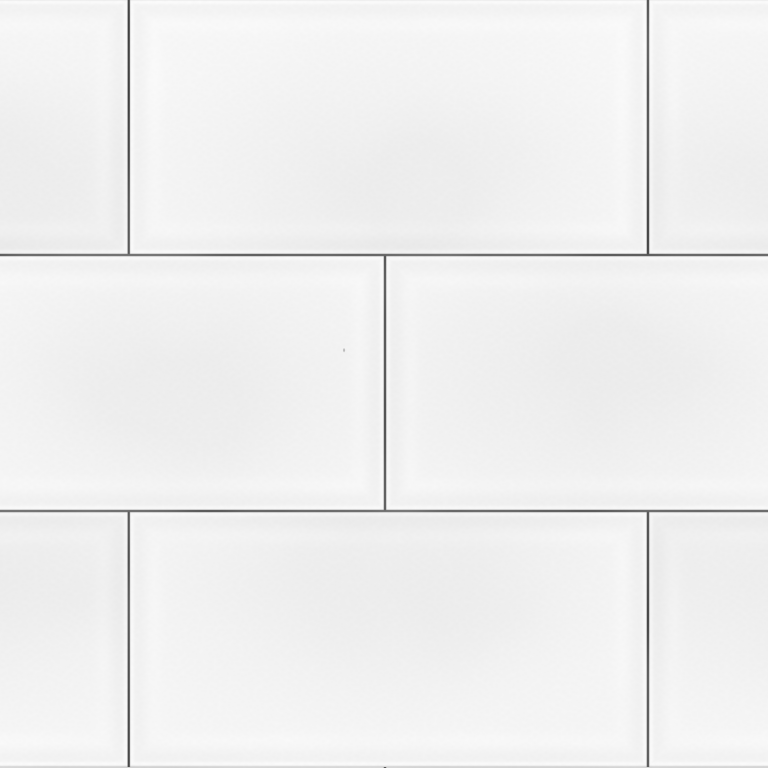
This pattern is drawn by a WebGL 2 fragment shader. Its source:

```glsl
#version 300 es
precision highp float;
// Glazed white wall tiles in running bond: three courses with thin dark joints.
// Each tile gets a soft grey pool, a pressed rim and fine glaze grain;
// joint darkness drifts along its length with layered sines.

uniform vec2 u_resolution;
out vec4 outColor;

const float COURSES = 3.0;
const vec2 TILE_SIZE = vec2(0.676, 1.0 / COURSES);
const vec2 JOINT_ORIGIN = vec2(0.5013, 0.0013);
const float BOND_SHIFT = 0.3424;
const float JOINT_HALF_WIDTH = 0.0015;
const float GLAZE_LIGHT = 0.967;
const float GLAZE_POOL = 0.927;
const float JOINT_UPRIGHT = 0.30;
const float JOINT_LEVEL = 0.38;

float hash(vec2 p) {
    vec3 q = fract(vec3(p.xyx) * 0.1031);
    q += dot(q, q.yzx + 33.33);
    return fract((q.x + q.y) * q.z);
}

// Distance to the nearest jittered cell point, about 0 to 1
float cellular(vec2 p) {
    vec2 cell = floor(p);
    float nearest = 2.0;
    for (int y = -1; y <= 1; y++) {
        for (int x = -1; x <= 1; x++) {
            vec2 c = cell + vec2(x, y);
            vec2 point = c + vec2(hash(c), hash(c + 47.0));
            nearest = min(nearest, length(p - point));
        }
    }
    return nearest;
}

// Smooth drift between -1 and 1
float drift(vec2 p, float seed) {
    float sum = 0.0;
    float weight = 0.5;
    for (int i = 0; i < 3; i++) {
        sum += weight * sin(p.x + seed + 1.7 * sin(p.y + seed * 1.3));
        p = mat2(1.2, 1.5, -1.5, 1.2) * p;
        weight *= 0.5;
    }
    return sum;
}

float bump(float x, float centre, float width) {
    float t = (x - centre) / width;
    return exp(-t * t);
}

// Coverage of a joint at a distance from its centre line
float joint(float dist, float softness) {
    return 1.0 - smoothstep(JOINT_HALF_WIDTH - softness, JOINT_HALF_WIDTH + softness, dist);
}

// Grey pool leaning toward the middle of the wall, with cloudy edges
float glaze(vec2 p, vec2 centre, float seed) {
    vec2 lean = 0.25 * (vec2(0.5) - centre);
    vec2 r = (p - lean) / vec2(0.23, 0.135);
    float cloud = drift((p + centre) * 11.0, seed);
    float pool = exp(-0.8 * dot(r, r) + 0.35 * cloud);
    return mix(GLAZE_LIGHT, GLAZE_POOL, clamp(pool, 0.0, 1.0)) + 0.004 * cloud;
}

// Pressed border: shaded lip, raised ridge and a bright edge by the joint
float rim(vec2 gap, vec2 p, float seed) {
    float edge = min(gap.x, gap.y);
    float wear = 0.65 + 0.35 * drift(p * 19.0, seed + 2.0);
    float lip = -0.014 * bump(edge, 0.012, 0.011);
    float ridge = 0.012 * bump(edge, 0.034, 0.010) * wear;
    float brightEdge = 0.022 * bump(edge, 0.0045, 0.0025);
    return lip + ridge + brightEdge;
}

// Fine mottling with a faint woven direction
float grain(vec2 uv) {
    float mottled = cellular(uv * vec2(150.0, 190.0)) - 0.5;
    float weave = sin(uv.y * 610.0 + 2.0 * sin(uv.x * 37.0)) * sin(uv.x * 430.0);
    return 0.008 * mottled + 0.0015 * weave;
}

void main() {
    vec2 uv = gl_FragCoord.xy / u_resolution;
    float softness = max(0.0012, 0.75 / min(u_resolution.x, u_resolution.y));

    // Tile layout
    vec2 grid = uv - JOINT_ORIGIN;
    float course = floor(grid.y / TILE_SIZE.y);
    float shift = mod(course, 2.0) < 0.5 ? BOND_SHIFT : 0.0;
    float column = floor((grid.x - shift) / TILE_SIZE.x);
    vec2 tile = vec2(column, course);
    vec2 centre = JOINT_ORIGIN + vec2(shift, 0.0) + (tile + 0.5) * TILE_SIZE;
    vec2 p = uv - centre;
    vec2 gap = 0.5 * TILE_SIZE - abs(p);
    float seed = 6.283 * hash(tile + 9.0);

    // Tile face
    float shade = glaze(p, centre, seed) + rim(gap, p, seed) + grain(uv);
    shade += 0.006 * (hash(tile + 21.0) - 0.5);
    float pit = length((uv - vec2(0.448, 0.544)) * vec2(1.0, 0.6));
    shade -= 0.22 * (1.0 - smoothstep(0.0004, 0.0022, pit));

    // Joints, faint where a course meets the border of the canvas
    float uneven = 0.07 * drift(uv * 14.0, 1.0);
    float border = smoothstep(0.003, 0.012, min(uv.y, 1.0 - uv.y));
    float level = joint(gap.y, softness) * mix(0.2, 1.0, border);
    shade = mix(shade, JOINT_UPRIGHT + uneven, joint(gap.x, softness));
    shade = mix(shade, JOINT_LEVEL + uneven, level);

    outColor = vec4(vec3(clamp(shade, 0.0, 1.0)), 1.0);
}
```
